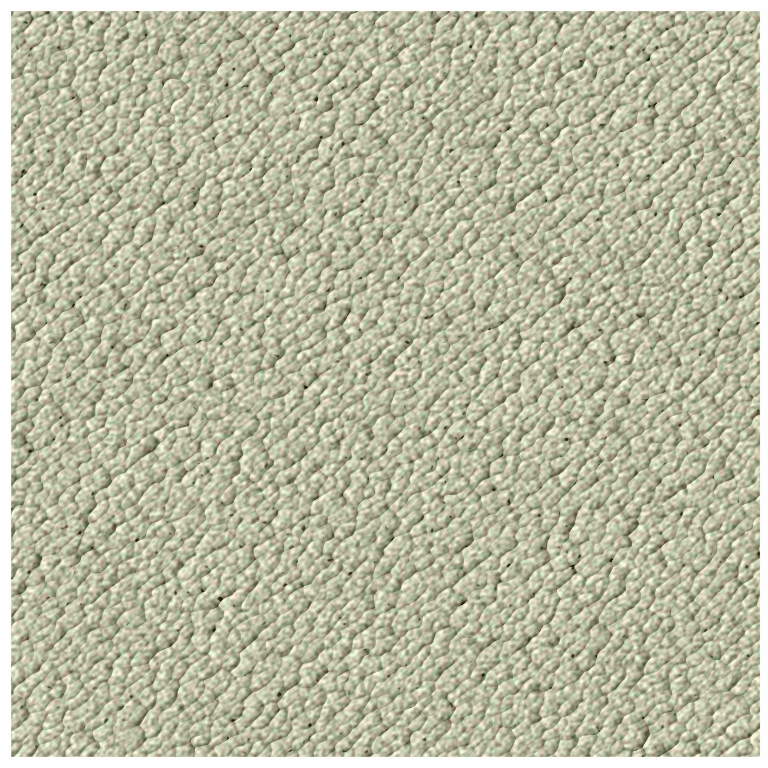
Give the GLSL for this texture, as a Shadertoy shader.

```glsl
#define BUMPS 62.0          // bumps across the canvas
#define FINE 165.0          // fine grain cells across the canvas
#define SLANT 0.68          // direction of the bump rows, radians
#define STRETCH 1.22        // bump length along the rows
#define JITTER 0.75         // irregularity of the bump places
#define RELIEF 0.34         // light and shade on the bumps
#define GRAIN 0.36          // contrast of the fine grain
#define TINT 0.15           // strength of the pink and green flecks
#define BASE_TONE 0.755
#define STONE vec3(0.0, 0.004, -0.102)
#define PAPER vec3(1.0, 0.998, 0.995)

// Two random values in 0..1 for an integer cell
vec2 hash2(vec2 cell) {
    uvec2 n = uvec2(ivec2(cell) + 4096);
    uint h = n.x * 1597334677u ^ n.y * 3812015801u;
    h = (h ^ (h >> 15)) * 2246822519u;
    h ^= h >> 13;
    uint k = h * 3266489917u;
    k ^= k >> 16;
    return vec2(float(h & 65535u), float(k & 65535u)) / 65535.0;
}

float cornerSlope(vec2 cell, vec2 f, vec2 corner) {
    return dot(hash2(cell + corner) * 2.0 - 1.0, f - corner);
}

float gradientNoise(vec2 p) {
    vec2 cell = floor(p), f = fract(p);
    vec2 s = f * f * f * (f * (f * 6.0 - 15.0) + 10.0);
    float low = mix(cornerSlope(cell, f, vec2(0, 0)), cornerSlope(cell, f, vec2(1, 0)), s.x);
    float high = mix(cornerSlope(cell, f, vec2(0, 1)), cornerSlope(cell, f, vec2(1, 1)), s.x);
    return mix(low, high, s.y);
}

// Soft cellular domes: x = slope toward the light, y = depth in the creases
vec2 domes(vec2 p, vec2 light) {
    vec2 cell = floor(p);
    float total = 0.0, slope = 0.0;
    for (int j = -1; j <= 1; j++)
    for (int i = -1; i <= 1; i++) {
        vec2 id = cell + vec2(i, j);
        vec2 away = p - id - 0.5 - JITTER * (hash2(id) - 0.5);
        float weight = exp(-18.0 * dot(away, away));
        total += weight;
        slope += weight * dot(away, light);
    }
    return vec2(slope / total, -log(total) / 18.0);
}

void mainImage(out vec4 fragColor, in vec2 fragCoord) {
    vec2 uv = fragCoord / iResolution.xy;
    vec2 p = fragCoord / iResolution.y;

    // Slanted frame, bent a little so the rows wander
    float c = cos(SLANT), s = sin(SLANT);
    vec2 along = vec2(c * p.x + s * p.y, c * p.y - s * p.x);
    vec2 q = along * BUMPS * vec2(1.0 / STRETCH, STRETCH);
    q += 0.5 * vec2(gradientNoise(p * 45.0), gradientNoise(p * 45.0 + 71.3));

    // Relief lit from the upper left
    vec2 dome = domes(q, normalize(vec2(-0.4, 0.92)));
    float fine = gradientNoise(along * FINE * vec2(0.88, 1.12) + 13.7);
    float patches = gradientNoise(p * 9.0 + 5.1);
    float tone = BASE_TONE + RELIEF * dome.x - 0.22 * dome.y;
    tone += GRAIN * fine + 0.03 * patches;

    // Dark pits in the creases
    float pits = gradientNoise(p * 120.0 + 211.0);
    tone -= 0.4 * smoothstep(0.28, 0.55, pits) * smoothstep(0.05, -0.25, dome.x);
    tone = clamp(tone, 0.12, 0.97);

    // Stone colour with faint flecks
    float fleck = gradientNoise(p * 110.0 + 97.0);
    vec3 color = tone + STONE + TINT * fleck * vec3(0.6, -0.25, -0.1);

    // White margin
    vec2 inset = min(uv - vec2(0.0145), vec2(0.9895, 0.9855) - uv);
    float sheet = smoothstep(-0.001, 0.001, min(inset.x, inset.y));
    fragColor = vec4(mix(PAPER, clamp(color, 0.0, 1.0), sheet), 1.0);
}
```
